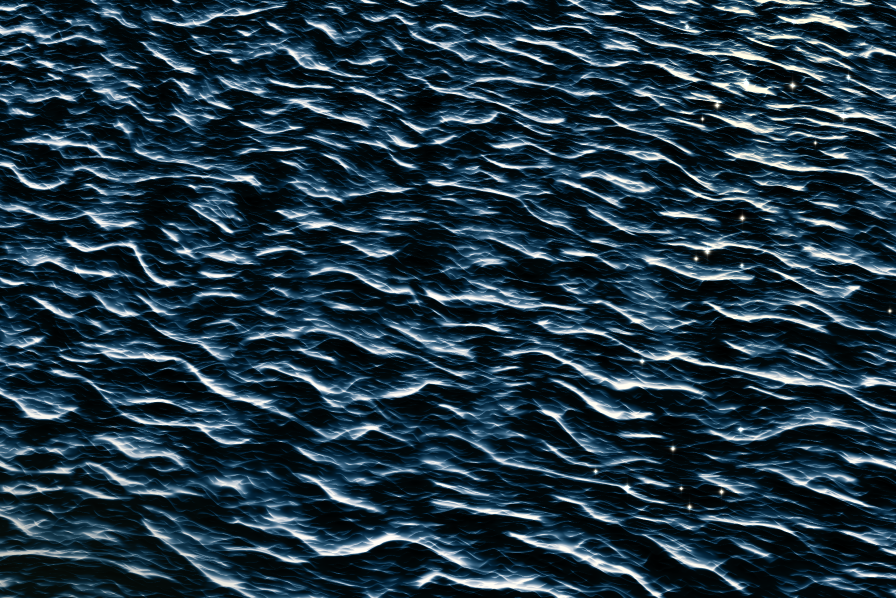
Reproduce this texture procedurally as a WebGL 2 fragment shader.

```glsl
#version 300 es
precision highp float;
// Dark rippled water seen at a slant, with thin bright crests and a sun path.
// Layers of sheared gradient noise give crests: sharp below, soft above.
// The summed light is mapped to a colour ramp, then warm glints are scattered.

uniform vec2 u_resolution;
out vec4 fragColor;

const int   LAYERS     = 4;
const vec2  WAVE_FREQ  = vec2(8.0, 25.0); // cells per canvas height, nearest row
const float LAYER_STEP = 1.75;            // frequency ratio between layers
const float LAYER_FADE = 0.72;            // strength ratio between layers
const float FAR_SCALE  = 0.54;            // wave size at the top edge
const float TILT       = 0.15;            // crests fall to the right
const float TILT_SWING = 0.08;            // alternating tilt of the layers
const float SWELL      = 0.04;            // slow bending of all layers
const float SCALLOP    = 0.06;            // depth of the hanging curves
const float SOFT_SIDE  = 4.2;             // light falloff above a crest
const float SHARP_SIDE = 20.0;            // light falloff below a crest
const float CORE       = 0.35;            // thin white line on a crest
const float BODY       = 0.42;            // broad shading of the wave faces
const float GLINT_GRID = 17.0;
const vec3  SUN_COLOR  = vec3(1.0, 0.94, 0.84);
const vec3  OLIVE      = vec3(0.03, 0.045, 0.02);
const vec3  RAMP[6] = vec3[6](
    vec3(0.005, 0.035, 0.045), vec3(0.005, 0.135, 0.225), vec3(0.10, 0.27, 0.38),
    vec3(0.26, 0.43, 0.55), vec3(0.49, 0.61, 0.70), vec3(0.78, 0.82, 0.86));
const float STOPS[6] = float[6](0.02, 0.21, 0.41, 0.62, 0.84, 1.06);

// Integer hash to two values in 0..1
vec2 hash2(vec2 p) {
    uvec2 v = uvec2(ivec2(p)) * 1664525u + 1013904223u;
    v.x += v.y * 1664525u;
    v.y += v.x * 1664525u;
    v ^= v >> 16u;
    v.x += v.y * 1664525u;
    v.y += v.x * 1664525u;
    v ^= v >> 16u;
    return vec2(v >> 8u) / 16777216.0;
}

vec2 gradientAt(vec2 p) {
    return normalize(hash2(p) * 2.0 - 0.9999);
}

// Gradient noise: value in x, derivatives in yz
vec3 noise(vec2 p) {
    vec2 i = floor(p), f = p - i;
    vec2 u = f * f * f * (f * (f * 6.0 - 15.0) + 10.0);
    vec2 du = 30.0 * f * f * (f * (f - 2.0) + 1.0);
    vec2 ga = gradientAt(i), gb = gradientAt(i + vec2(1, 0));
    vec2 gc = gradientAt(i + vec2(0, 1)), gd = gradientAt(i + vec2(1, 1));
    float a = dot(ga, f), b = dot(gb, f - vec2(1, 0));
    float c = dot(gc, f - vec2(0, 1)), d = dot(gd, f - vec2(1, 1));
    float k = a - b - c + d;
    vec2 slope = ga + u.x * (gb - ga) + u.y * (gc - ga) + u.x * u.y * (ga - gb - gc + gd)
               + du * (u.yx * k + vec2(b, c) - a);
    return vec3(a + u.x * (b - a) + u.y * (c - a) + u.x * u.y * k, slope);
}

// Light of one wave layer: a crest where the noise rises through zero
float waveLight(vec2 q) {
    vec3 n = noise(q);
    float side = n.x > 0.0 ? n.x * SOFT_SIDE : -n.x * SHARP_SIDE;
    float line = exp(-side) + CORE * exp(-abs(n.x) * 24.0);
    return line * smoothstep(0.0, 1.0, n.z) + BODY * n.x;
}

float sunPath(vec2 p) {
    float d = (p.x - mix(1.12, 1.32, p.y)) / 0.2;
    return exp(-d * d) * mix(0.15, 1.0, p.y * p.y);
}

float waterLight(vec2 p) {
    // Perspective: both axes shrink with distance
    float scale = mix(1.0, FAR_SCALE, p.y);
    vec2 w = vec2((p.x - 0.75) / scale, -log(scale) / (1.0 - FAR_SCALE));
    w.y += SWELL * noise(w * vec2(2.5, 5.0) + 7.0).x;
    float light = 0.0, strength = 1.15, freq = 1.0, swing = TILT_SWING;
    for (int i = 0; i < LAYERS; i++) {
        // Each layer has its own tilt and softly cusped curves
        vec2 shift = float(i) * vec2(17.3, 41.7);
        vec2 q = vec2(w.x, w.y + w.x * (TILT + swing)) * freq;
        float bend = noise(q * vec2(5.5, 6.0) + shift + 31.0).x;
        q.y += SCALLOP * sqrt(bend * bend + 0.002);
        // Small ripples show mostly on lit faces
        float lit = i == 0 ? 1.0 : 0.55 + 0.8 * clamp(light, 0.0, 0.8);
        light += strength * lit * waveLight(q * WAVE_FREQ + shift);
        strength *= LAYER_FADE;
        freq *= LAYER_STEP;
        swing = -swing;
    }
    // Gusts, dim lower right, brighter sun path
    float gust = 1.0 + 0.4 * noise(w * vec2(3.0, 6.0) + 53.0).x;
    float shade = 0.1 * smoothstep(0.6, 0.0, p.y) * smoothstep(0.7, 1.4, p.x);
    return light * gust * (1.0 + 0.5 * sunPath(p)) - shade + 0.02;
}

vec3 waterColor(vec2 p) {
    float light = waterLight(p);
    vec3 col = RAMP[0] * smoothstep(-0.45, 0.05, light);
    for (int i = 1; i < 6; i++)
        col = mix(col, RAMP[i], clamp((light - STOPS[i - 1]) / (STOPS[i] - STOPS[i - 1]), 0.0, 1.0));
    col = mix(col, vec3(1.0, 0.99, 0.96), smoothstep(1.1, 1.7, light));
    // Warm sun on the bright parts, olive depth in the lower left
    col = mix(col, col * SUN_COLOR * 1.12, sunPath(p) * smoothstep(0.3, 0.9, light));
    float corner = smoothstep(0.5, 0.0, length(p * vec2(0.8, 1.3)));
    return mix(col, col * 0.6 + OLIVE, corner * 0.6);
}

// Scattered sun glints with short rays
float glints(vec2 p) {
    vec2 cell = floor(p * GLINT_GRID);
    float sum = 0.0;
    for (int k = 0; k < 9; k++) {
        vec2 id = cell + vec2(k % 3 - 1, k / 3 - 1);
        vec2 spot = (id + hash2(id + 90.0)) / GLINT_GRID;
        vec2 pick = hash2(id + 300.0);
        vec2 d = abs(p - spot) / mix(0.5, 1.1, pick.y);
        float core = exp(-dot(d, d) / 0.00002);
        float rays = exp(-(d.x + d.y) / 0.006 - min(d.x, d.y) / 0.0015);
        sum += step(pick.x, 0.5 * sunPath(spot)) * (core + 0.5 * rays);
    }
    return sum;
}

void main() {
    vec3 col = vec3(0.0);
    for (int k = 0; k < 4; k++) {
        vec2 jitter = vec2(k % 2, k / 2) * 0.5 - 0.25;
        col += 0.25 * waterColor((gl_FragCoord.xy + jitter) / u_resolution.y);
    }
    col += SUN_COLOR * glints(gl_FragCoord.xy / u_resolution.y);
    fragColor = vec4(min(col, 1.0), 1.0);
}
```
